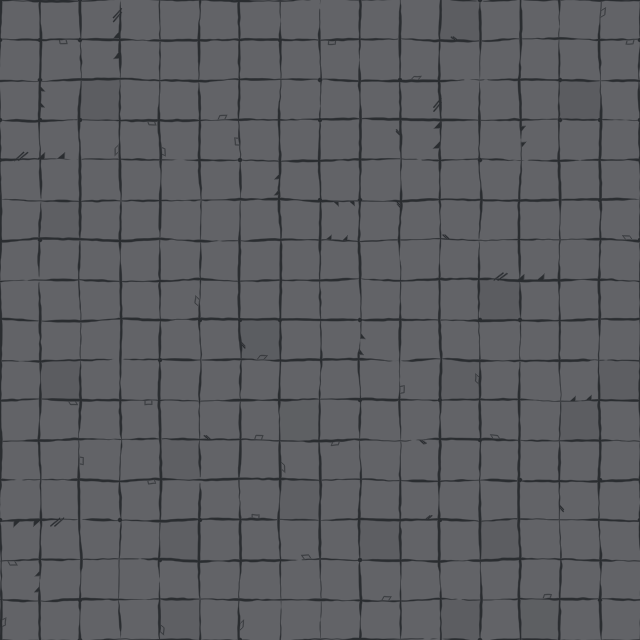
A Shadertoy shader for this texture:

```glsl
const float TILES = 16.0;            // repeats across and down
const float SLOT = 2.0;              // tiles per damage slot along a line
const vec3 TILE_COLOR = vec3(0.385, 0.390, 0.405);
const vec3 DARK_TILE_COLOR = vec3(0.355, 0.360, 0.375);
const vec3 INK_COLOR = vec3(0.165, 0.175, 0.190);
const float DARK_TILE_SHARE = 0.10;
const float THIN_LINE = 0.009;       // half widths, in tiles
const float THICK_LINE = 0.034;
const float WOBBLE = 0.065;
const float ROUGHNESS = 0.018;
const float SOFTNESS = 1.25;         // edge width in pixels
const float BLOT_SHARE = 0.16;
const float BLOT_RADIUS = 0.055;
// Cumulative shares of damage kinds per slot
const float RUN_SHARE = 0.04;
const float BARB_SHARE = 0.08;
const float TICK_SHARE = 0.13;
const float LOOP_SHARE = 0.22;

float hash(vec3 cell) {
    uvec3 v = uvec3(cell) * 1664525u + 1013904223u;
    v.x += v.y * v.z; v.y += v.z * v.x; v.z += v.x * v.y;
    v ^= v >> 16u;
    v.x += v.y * v.z; v.y += v.z * v.x; v.z += v.x * v.y;
    return float(v.z >> 8u) / 16777216.0;
}

// Value noise along a line, wrapping after the whole canvas
float lineNoise(float along, float frequency, float line, float seed) {
    float period = TILES * frequency;
    float x = along * frequency;
    float i = floor(x);
    float f = fract(x);
    float a = hash(vec3(mod(i, period), line, seed));
    float b = hash(vec3(mod(i + 1.0, period), line, seed));
    return mix(a, b, f * f * (3.0 - 2.0 * f));
}

// Coverage of a stroke of given half width, also below one pixel
float stroke(float d, float halfWidth, float px) {
    return clamp((halfWidth - d) / px + 0.5, 0.0, 1.0)
         - clamp((-halfWidth - d) / px + 0.5, 0.0, 1.0);
}

float segmentDistance(vec2 q, vec2 a, vec2 b) {
    vec2 ab = b - a;
    return length(q - a - ab * clamp(dot(q - a, ab) / dot(ab, ab), 0.0, 1.0));
}

// Leaning spike that grows out of a line
float barb(vec2 q, float size, float px) {
    q /= size;
    float d = abs(q.x - 0.6 * q.y) - 0.55 * (1.0 - q.y);
    d = max(d * 0.75, max(-q.y, q.y - 1.0));
    return clamp(0.5 - d * size / px, 0.0, 1.0);
}

// Two parallel slanted scratches
float scratches(vec2 q, float size, float px) {
    float ink = 0.0;
    for (int i = 0; i < 2; i++) {
        vec2 start = vec2(float(i) * 0.45, -0.1) * size;
        float d = segmentDistance(q, start, start + vec2(1.0, 0.85) * size);
        ink = max(ink, stroke(d, 0.017, px));
    }
    return ink;
}

// Small hollow flake beside a line
float flake(vec2 q, float skew, float px) {
    q.x -= skew * q.y;
    vec2 e = abs(q - vec2(0.0, 0.055)) - vec2(0.085, 0.055);
    float d = length(max(e, 0.0)) + min(max(e.x, e.y), 0.0);
    return 0.75 * stroke(d, 0.014, px);
}

float damage(float along, float height, float line, float seed, float px) {
    vec3 slot = vec3(floor(along / SLOT), line, seed);
    float kind = hash(slot);
    float start = mix(0.2, 0.5, hash(slot + vec3(0, 0, 1)));
    float t = mod(along, SLOT);
    if (hash(slot + vec3(0, 0, 2)) < 0.5) t = SLOT - t;
    if (hash(slot + vec3(0, 0, 3)) < 0.5) height = -height;
    vec2 q = vec2(t - start, height);
    float ink = 0.0;
    if (kind < RUN_SHARE) {
        ink = scratches(q, 0.22, px);
        for (int i = 0; i < 2; i++)
            ink = max(ink, barb(q - vec2(0.65 + 0.5 * float(i), 0), 0.17, px));
    } else if (kind < BARB_SHARE) {
        for (int i = 0; i < 2; i++)
            ink = max(ink, barb(q - vec2(0.4 * float(i), 0), 0.13, px));
    } else if (kind < TICK_SHARE) {
        ink = scratches(q - vec2(0.3, 0.02), 0.1, px);
    } else if (kind < LOOP_SHARE) {
        ink = flake(q, 2.0 * hash(slot + vec3(0, 0, 4)) - 1.0, px);
    }
    return ink;
}

// Hand-drawn joints lying at whole values of across
float joints(float across, float along, float seed, float px) {
    float line = mod(round(across), TILES);
    float offset = WOBBLE * (lineNoise(along, 1.0, line, seed) - 0.5)
                 + ROUGHNESS * (lineNoise(along, 7.0, line, seed + 1.0) - 0.5);
    float d = across - round(across) - offset;
    float pressure = 0.75 * lineNoise(along, 2.0, line, seed + 2.0)
                   + 0.25 * lineNoise(along, 6.0, line, seed + 3.0);
    float halfWidth = mix(THIN_LINE, THICK_LINE, smoothstep(0.15, 0.8, pressure));
    halfWidth *= smoothstep(0.06, 0.16, pressure);
    return max(stroke(abs(d), halfWidth, px), damage(along, d, line, seed + 10.0, px));
}

void mainImage(out vec4 fragColor, in vec2 fragCoord) {
    vec2 p = fragCoord / iResolution.xy * TILES;
    float px = SOFTNESS * TILES / iResolution.y;

    // Tiles, a few of them darker
    float shade = hash(vec3(floor(p), 90.0));
    float darkness = shade < DARK_TILE_SHARE ? mix(0.5, 1.0, shade / DARK_TILE_SHARE) : 0.0;
    vec3 color = mix(TILE_COLOR, DARK_TILE_COLOR, darkness);

    // Joints and blots at some crossings
    float ink = max(joints(p.x, p.y, 20.0, px), joints(p.y, p.x, 50.0, px));
    vec2 crossing = mod(round(p), TILES);
    if (hash(vec3(crossing, 91.0)) < BLOT_SHARE)
        ink = max(ink, clamp(0.5 - (length(p - round(p)) - BLOT_RADIUS) / px, 0.0, 1.0));

    fragColor = vec4(mix(color, INK_COLOR, ink), 1.0);
}
```
